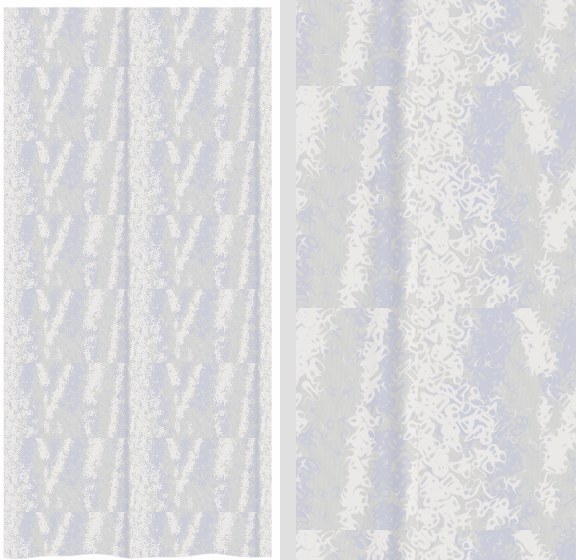
Left: the whole. Right: its middle third, enlarged.
This pattern is drawn by a WebGL 2 fragment shader. Its source:

```glsl
#version 300 es
precision highp float;
// Pale curtain panel: a tile of grey ground with lavender and cream lace flecks,
// repeated about 2 by 7.4. Soft strokes set the fleck density, cellular noise
// breaks them into lace, and vertical folds and a wavy hem shape the cloth.
uniform vec2 u_resolution;
out vec4 fragColor;

vec2 hash2(vec2 p) {
  vec2 q = vec2(dot(p, vec2(127.1, 311.7)), dot(p, vec2(269.5, 183.3)));
  return fract(sin(q) * 43758.55);
}

// Distance to the nearest scattered point
float cellular(vec2 p) {
  vec2 cell = floor(p), f = fract(p);
  float nearest = 4.0;
  for (int j = -1; j <= 1; j++) {
    for (int i = -1; i <= 1; i++) {
      vec2 o = vec2(i, j);
      vec2 d = o + hash2(cell + o) - f;
      nearest = min(nearest, dot(d, d));
    }
  }
  return sqrt(nearest);
}

// Soft brush stroke from a to b
float stroke(vec2 p, vec2 a, vec2 b, float width) {
  vec2 ab = b - a;
  float t = clamp(dot(p - a, ab) / dot(ab, ab), 0.0, 1.0);
  float d = length(p - a - ab * t) / width;
  return exp(-d * d);
}

// Small rings over larger blotches, cut at the given density
float lace(vec2 p, float density) {
  vec2 warped = p + 1.2 * sin(p.yx * 0.55 + 1.5 * sin(p * 0.21));
  float rings = 2.2 * abs(cellular(warped / 4.8) - 0.4);
  float blotches = cellular(warped / vec2(9.0, 11.0) + 31.0);
  return smoothstep(-0.1, 0.1, density - 0.55 * rings - 0.45 * blotches);
}

float creamDensity(vec2 p) {
  float d = 0.08;
  // Lace field, wrapping round the tile edge
  d = max(d, 0.50 * stroke(p, vec2(8, -10), vec2(10, 112), 17.0));
  d = max(d, 0.46 * stroke(p, vec2(179, -10), vec2(181, 112), 9.0));
  d = max(d, 0.40 * stroke(p, vec2(26, 45), vec2(36, 92), 13.0));
  // Two arms of the V and the small tuft under it
  d = max(d, 0.65 * stroke(p, vec2(48, 0), vec2(56, 24), 7.0));
  d = max(d, 0.42 * stroke(p, vec2(58, 40), vec2(59, 92), 5.0));
  d = max(d, 0.62 * stroke(p, vec2(89, 4), vec2(63, 70), 6.5));
  d = max(d, 0.55 * stroke(p, vec2(77, 86), vec2(79, 93), 6.0));
  // Broken column and the slanted streak beside the fold
  d = max(d, 0.60 * stroke(p, vec2(129, 2), vec2(119, 48), 11.0));
  d = max(d, 0.42 * stroke(p, vec2(118, 70), vec2(115, 92), 9.0));
  d = max(d, 0.55 * stroke(p, vec2(161, 0), vec2(148, 98), 6.0));
  return d;
}

float lavenderDensity(vec2 p) {
  float d = 0.17;
  d = max(d, 0.58 * stroke(p, vec2(34, 0), vec2(22, 55), 15.0));
  d = max(d, 0.42 * stroke(p, vec2(38, 50), vec2(42, 104), 15.0));
  d = max(d, 0.52 * stroke(p, vec2(72, 3), vec2(63, 34), 9.0));
  d = max(d, 0.52 * stroke(p, vec2(103, 2), vec2(91, 56), 17.0));
  d = max(d, 0.48 * stroke(p, vec2(120, 58), vec2(119, 96), 14.0));
  d = max(d, 0.50 * stroke(p, vec2(160, -4), vec2(166, 106), 12.0));
  return d;
}

void main() {
  // Cloth space: 384 wide, 768 high, y running down
  vec2 uv = gl_FragCoord.xy / u_resolution;
  vec2 p = vec2(uv.x, 1.0 - uv.y) * vec2(384, 768);
  vec2 tile = mod(p + vec2(-5.0, 9.5), vec2(179.0, 101.6));

  // Grey ground with a faint upright grain
  float grain = sin(tile.x * 1.7 + 2.0 * sin(tile.y * 0.13)) * sin(tile.y * 0.31 + tile.x);
  vec3 color = vec3(0.84, 0.84, 0.835) + 0.008 * grain;

  float lavender = lace(tile + 57.0, lavenderDensity(tile));
  color = mix(color, vec3(0.79, 0.80, 0.86), 0.85 * lavender);
  float cream = lace(tile, creamDensity(tile));
  color = mix(color, vec3(0.925, 0.92, 0.91), 0.92 * cream);

  // Vertical folds: a dark groove with a paler ridge
  float fold = tile.x - 169.0;
  color -= 0.045 * exp(-fold * fold / 14.0);
  color += 0.02 * exp(-(fold - 6.0) * (fold - 6.0) / 10.0);
  color -= 0.02 * exp(-(fold + 11.0) * (fold + 11.0) / 8.0);

  // Straight sides and top, gently waving hem
  float hem = 763.0 + 2.5 * sin(p.x * 0.036 + 0.5) + 1.2 * sin(p.x * 0.081);
  float inside = min(min(p.x - 5.0, 372.5 - p.x), min(p.y - 10.0, hem - p.y));
  float edge = 384.0 / u_resolution.x;
  color = mix(vec3(1.0, 0.995, 0.995), color, smoothstep(-edge, edge, inside));
  fragColor = vec4(color, 1.0);
}
```
